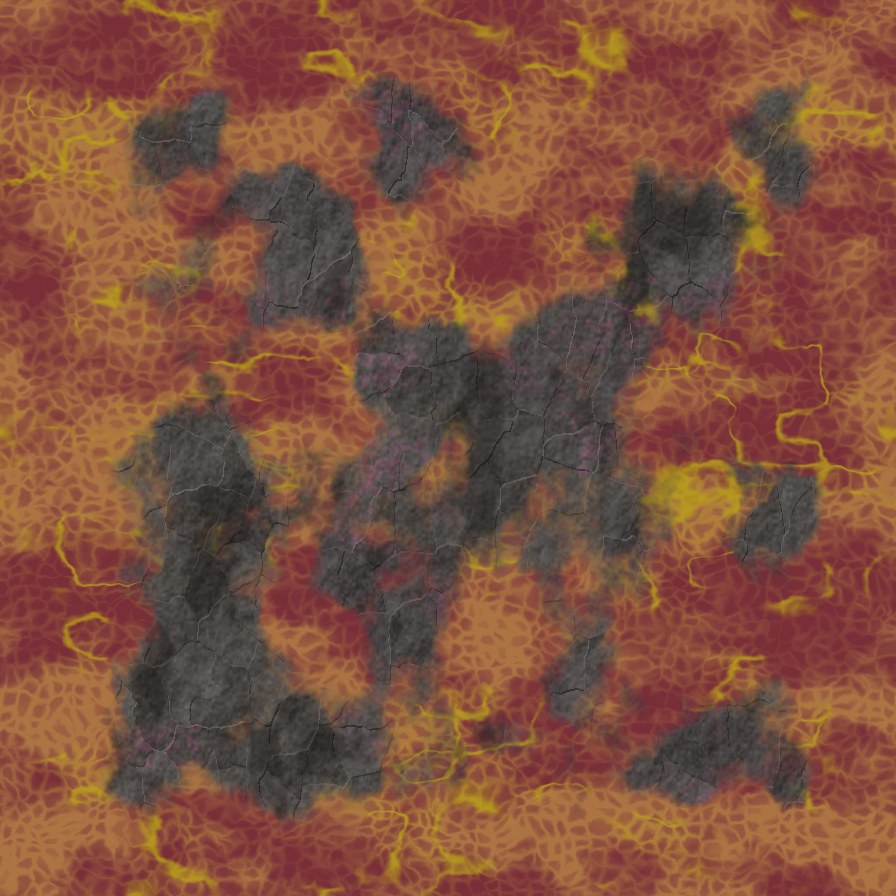
Write a WebGL 2 fragment shader that draws this texture.

```glsl
#version 300 es
precision highp float;
// Seamless molten lava with soft glowing veins around broken patches of grey rock.
uniform vec2 u_resolution;
out vec4 fragColor;

float hash(vec2 p) {
    return fract(sin(dot(p, vec2(127.1, 311.7))) * 43758.5453);
}

vec2 hash2(vec2 p) {
    return vec2(hash(p), hash(p + 71.3));
}

// Value noise that wraps after a whole period.
float noise(vec2 p, vec2 period, float seed) {
    vec2 i = floor(p), f = fract(p);
    f = f * f * f * (f * (f * 6.0 - 15.0) + 10.0);
    vec2 a = mod(i, period) + seed, b = mod(i + 1.0, period) + seed;
    return mix(mix(hash(a), hash(vec2(b.x, a.y)), f.x),
               mix(hash(vec2(a.x, b.y)), hash(b), f.x), f.y);
}

float fbm(vec2 uv, vec2 freq, float seed) {
    float sum = 0.0, amp = 0.516;
    for (int i = 0; i < 5; i++) {
        sum += amp * noise(uv * freq, freq, seed + float(i) * 17.7);
        freq *= 2.0;
        amp *= 0.5;
    }
    return sum;
}

vec2 warp(vec2 uv, vec2 freq, float seed) {
    return vec2(fbm(uv, freq, seed), fbm(uv, freq, seed + 5.3)) - 0.5;
}

// Wrapping cells: nearest distance, gap to the second nearest, offset to the centre.
vec4 cells(vec2 uv, vec2 freq, float seed, out vec2 id) {
    vec2 p = uv * freq, base = floor(p), nearest = vec2(0.0);
    float first = 9.0, second = 9.0;
    id = vec2(0.0);
    for (int y = -1; y <= 1; y++) {
        for (int x = -1; x <= 1; x++) {
            vec2 cell = base + vec2(x, y);
            vec2 rnd = hash2(mod(cell, freq) + seed);
            vec2 offset = cell + 0.1 + 0.8 * rnd - p;
            float d = length(offset);
            if (d < first) {
                second = first;
                first = d;
                nearest = offset;
                id = rnd;
            } else {
                second = min(second, d);
            }
        }
    }
    return vec4(first, second - first, nearest);
}

// Tilted facets with a rough surface.
float rockHeight(vec2 uv, out vec2 id) {
    vec2 p = uv + 0.07 * warp(uv, vec2(12.0, 9.0), 3.1);
    vec4 facet = cells(p, vec2(23.0, 15.0), 2.7, id);
    return 0.14 * dot(facet.zw, id - 0.5) + 0.09 * fbm(uv, vec2(21.0, 15.0), 8.2);
}

vec3 rockColor(vec2 uv) {
    vec2 id, unused;
    float height = rockHeight(uv, id);
    float slope = (height - rockHeight(uv + vec2(-0.0012, 0.002), unused)) / 0.0023;
    float grey = 0.282 + 0.034 * clamp(slope, -2.5, 2.0) + 0.05 * (id.x - 0.5);
    grey += 0.07 * (noise(uv * 256.0, vec2(256.0), 4.4) - 0.5);
    grey *= 1.0 - 0.3 * smoothstep(0.58, 0.72, fbm(uv, vec2(17.0, 12.0), 31.0));
    // Mauve mineral dust
    float dust = smoothstep(0.55, 0.7, fbm(uv, vec2(12.0), 47.0));
    dust *= smoothstep(0.3, 0.8, noise(uv * 128.0, vec2(128.0), 12.0));
    return grey * mix(vec3(1.0, 0.99, 0.98), vec3(1.3, 1.0, 1.15), dust);
}

vec3 lavaColor(vec2 uv) {
    vec2 id;
    vec2 p = uv + 0.035 * warp(uv, vec2(22.0), 6.6);
    // Mottled heat, wider than tall, with a soft net of hot seams around red cells
    float heat = smoothstep(0.27, 0.73, fbm(p, vec2(9.0, 14.0), 15.0));
    vec4 cell = cells(p, vec2(56.0, 64.0), 9.1, id);
    float net = 1.0 - smoothstep(0.0, 0.6, cell.y);
    heat = 0.85 * heat + 0.5 * (net - 0.35) * (0.45 + 0.6 * heat) + 0.2 * (id.x - 0.5);
    heat += 0.5 * (fbm(uv, vec2(32.0, 40.0), 26.0) - 0.5) + 0.02;
    vec3 color = mix(vec3(0.475, 0.18, 0.22), vec3(0.67, 0.455, 0.26), clamp(heat, 0.0, 1.0));
    // Short bright filaments
    vec2 q = uv + 0.05 * warp(uv, vec2(14.0, 18.0), 19.0);
    float ridge = abs(noise(q * vec2(19.0, 28.0), vec2(19.0, 28.0), 22.0) - 0.5);
    float patches = smoothstep(0.5, 0.68, fbm(uv, vec2(11.0, 15.0), 38.0));
    float vein = (1.0 - smoothstep(0.0, 0.1, ridge)) * patches;
    vein += 0.35 * net * net * patches * clamp(heat, 0.0, 1.0);
    return mix(color, vec3(0.72, 0.62, 0.1), clamp(0.8 * vein, 0.0, 0.85));
}

void main() {
    vec2 uv = gl_FragCoord.xy / u_resolution;
    // Rock patches stay clear of the tile border
    vec2 inset = min(uv, 1.0 - uv);
    float border = 1.0 - smoothstep(0.04, 0.14, min(inset.x, inset.y));
    vec2 p = uv + 0.07 * warp(uv, vec2(13.0), 53.0);
    float island = fbm(p, vec2(9.0, 7.0), 61.0) - 0.45 * border;
    island += 0.22 * (fbm(uv, vec2(22.0, 17.0), 77.0) - 0.5);
    float rock = smoothstep(0.42, 0.61, island);
    fragColor = vec4(mix(lavaColor(uv), rockColor(uv), 0.96 * rock), 1.0);
}
```
